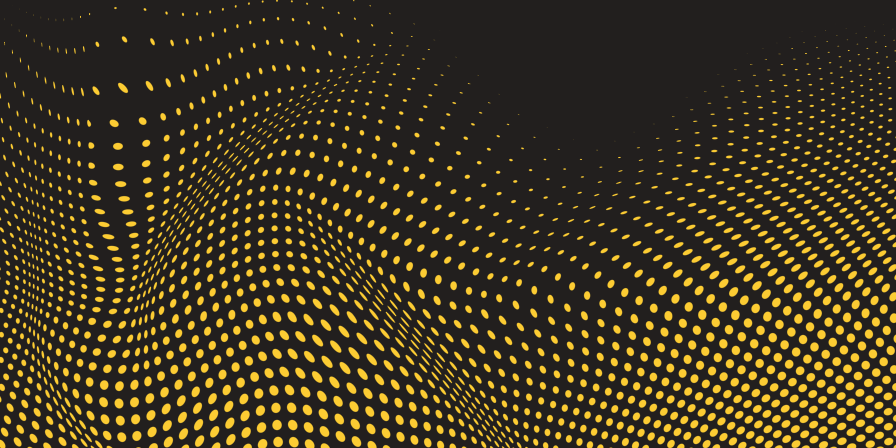
Give the GLSL for this background, as a WebGL 1 fragment shader.

```glsl
precision highp float;
uniform vec2 u_resolution;

const vec3 CHARCOAL = vec3(0.132, 0.122, 0.118);
const vec3 GOLD = vec3(0.99, 0.80, 0.20);
const float DOTS_PER_UNIT = 28.5;

float bump(float x, float center, float width) {
  float t = (x - center) / width;
  return exp(-t * t);
}

// Compresses the sheet across a crease at x = creaseX, where slope = dx/dy.
vec2 fold(vec2 p, float creaseX, float slope, float width, float amount) {
  vec2 normal = normalize(vec2(1.0, -slope));
  float d = (p.x - creaseX) * normal.x;
  return normal * amount * d / sqrt(d * d + width * width);
}

vec2 ridgeFold(vec2 p) {
  float t = max(p.y - 0.39, -0.1);
  float weight = smoothstep(0.1, 0.42, p.y) * (1.0 - smoothstep(0.7, 1.0, p.y));
  return fold(p, 0.34 + 0.35 * t + 1.4 * t * t, 0.35 + 2.8 * t, 0.03, 0.1 * weight);
}

vec2 valleyFold(vec2 p) {
  float weight = 1.0 - smoothstep(0.3, 0.65, p.y);
  return fold(p, 0.8 + 0.85 * (0.39 - p.y), -0.85, 0.035, 0.11 * weight);
}

vec2 leftFold(vec2 p) {
  float t = max(0.3 - p.y, 0.0);
  float weight = 1.0 - smoothstep(0.4, 0.75, p.y);
  return fold(p, 0.075 + 1.5 * t * t, -3.0 * t, 0.022, 0.055 * weight);
}

vec2 rightFold(vec2 p) {
  float weight = bump(p.y, 0.55, 0.2);
  return fold(p, 1.27 + 1.2 * (p.y - 0.5), 1.2, 0.04, 0.035 * weight);
}

// Maps a canvas point to the grid of the rippled sheet.
vec2 sheet(vec2 p) {
  vec2 q = p;

  // Diagonal lattice towards both sides, flattened on the right
  float right = max(p.x - 0.8, 0.0);
  float left = max(0.2 - p.x, 0.0);
  q.x -= 1.1 * smoothstep(0.8, 1.9, p.x) * (p.y - 0.25);
  q.y += 0.3 * right * right + 0.15 * p.y * smoothstep(0.8, 1.4, p.x);
  q.x -= left * p.y;
  q.y -= 1.8 * left * left;

  // Sparse patch on the left
  float sparse = bump(p.x, 0.27, 0.18) * smoothstep(0.15, 0.5, p.y);
  q -= sparse * vec2(0.5, 0.25) * (p - vec2(0.27, 0.5));

  // Broad dip and hill
  q.y += 0.07 * bump(p.x, 0.28, 0.2) - 0.07 * bump(p.x, 0.62, 0.2);

  q += ridgeFold(p) + valleyFold(p) + leftFold(p) + rightFold(p);
  return q * DOTS_PER_UNIT;
}

// Dots shrink to nothing along a wavy upper horizon.
float dotRadius(vec2 p) {
  float horizon = 0.96 + 0.17 * bump(p.x, 0.55, 0.4) - 0.27 * bump(p.x, 1.32, 0.3);
  float growth = mix(1.3, 2.2, smoothstep(1.1, 1.5, p.x));
  return 0.4 * (1.0 - exp(-growth * max(horizon - p.y, 0.0)));
}

float dotCoverage(vec2 p, float pixel) {
  vec2 grid = sheet(p);
  vec2 cell = fract(grid) - 0.5;
  float dist = length(cell);
  vec2 dir = cell / max(dist, 0.0001);

  // Local stretch sets the width of the soft edge
  vec2 stepX = sheet(p + vec2(pixel, 0.0)) - grid;
  vec2 stepY = sheet(p + vec2(0.0, pixel)) - grid;
  float edge = 0.75 * length(vec2(dot(stepX, dir), dot(stepY, dir))) + 0.0001;

  float radius = dotRadius(p);
  float visible = min(1.0, 1.6 * radius / edge);
  return visible * (1.0 - smoothstep(radius - edge, radius + edge, dist));
}

void main() {
  vec2 p = gl_FragCoord.xy / u_resolution.y;
  p.x *= 2.0 * u_resolution.y / u_resolution.x;
  float coverage = dotCoverage(p, 1.0 / u_resolution.y);
  gl_FragColor = vec4(mix(CHARCOAL, GOLD, coverage), 1.0);
}
```
